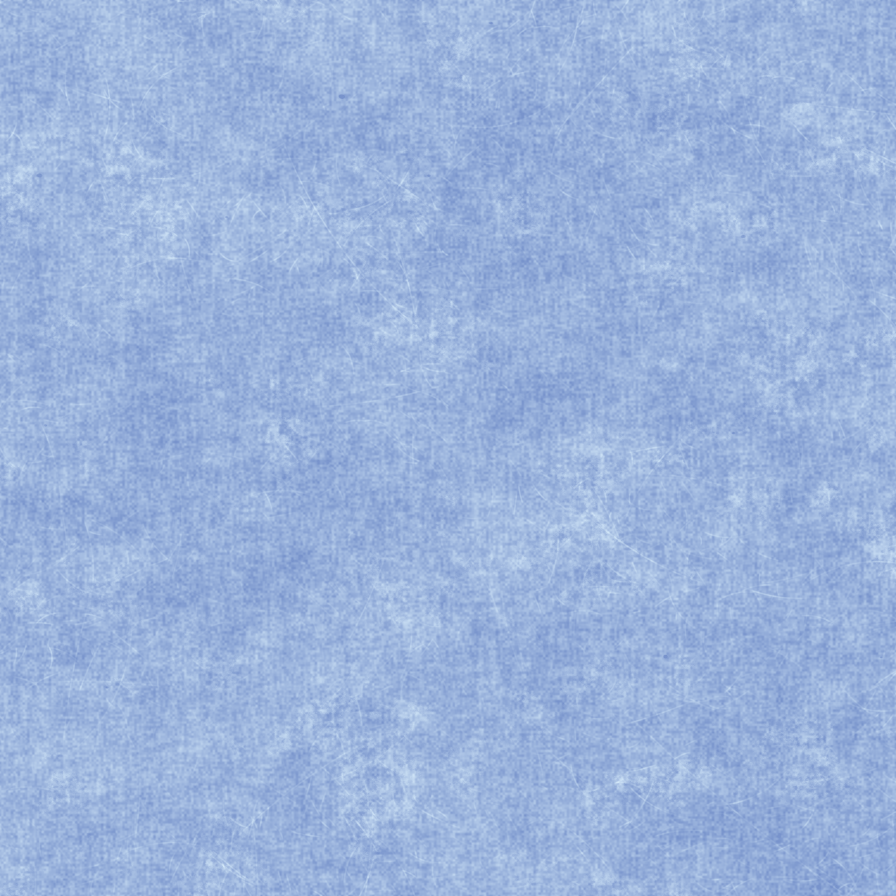
Reproduce this texture procedurally as a WebGL 2 fragment shader.

```glsl
#version 300 es
precision highp float;
// Worn pale blue cloth: faint clouds and mottling under a crisp woven grain,
// with small fibrous scuffs, layers of thin curved scratches laid in loose
// parallel bunches, and a few small dark specks.

#define BASE_COLOR vec3(0.613, 0.710, 0.869)
#define TONE_STEP vec3(0.041, 0.038, 0.020)
#define CLOUD_AMOUNT 0.30
#define MOTTLE_AMOUNT 0.36
#define WEAVE_AMOUNT 0.44
#define GRAIN_AMOUNT 0.55
#define SCUFF_AMOUNT 2.1
#define SCRATCH_AMOUNT 2.5
#define SCRATCH_WIDTH 0.0006
#define SCRATCH_LAYERS 8
#define SPECK_AMOUNT 2.8
#define THREADS 290.0

uniform vec2 u_resolution;
out vec4 fragColor;

// Integer hash of a cell and a layer number, three values in 0..1
vec3 hash3(vec2 cell, int layer) {
    uvec3 v = uvec3(ivec3(ivec2(cell), layer)) * 1664525u + 1013904223u;
    v.x += v.y * v.z; v.y += v.z * v.x; v.z += v.x * v.y;
    v ^= v >> 16u;
    v.x += v.y * v.z; v.y += v.z * v.x; v.z += v.x * v.y;
    return vec3(v >> 8u) / 16777216.0;
}

float valueNoise(vec2 p, int layer) {
    vec2 cell = floor(p), f = fract(p);
    f = f * f * (3.0 - 2.0 * f);
    float low = mix(hash3(cell, layer).x, hash3(cell + vec2(1, 0), layer).x, f.x);
    float high = mix(hash3(cell + vec2(0, 1), layer).x, hash3(cell + vec2(1, 1), layer).x, f.x);
    return mix(low, high, f.y);
}

float fbm(vec2 p, int layer) {
    float sum = 0.0, total = 0.0, weight = 1.0;
    for (int i = 0; i < 5; i++) {
        sum += weight * valueNoise(p, layer + i);
        total += weight;
        weight *= 0.65;
        p = mat2(1.6, 1.2, -1.2, 1.6) * p;
    }
    return sum / total;
}

// Noise rescaled to about zero mean and unit deviation
float unitFbm(vec2 p, int layer) { return (fbm(p, layer) - 0.5) / 0.1; }
float unitNoise(vec2 p, int layer) { return (valueNoise(p, layer) - 0.5) / 0.19; }

// One bent scratch per grid cell; nearby scratches share a direction
float scratchLayer(vec2 uv, float cells, int layer, float pixel) {
    vec2 home = floor(uv * cells);
    float light = 0.0;
    for (int y = -1; y <= 1; y++)
    for (int x = -1; x <= 1; x++) {
        vec2 cell = home + vec2(x, y);
        vec3 place = hash3(cell, layer), shape = hash3(cell, layer + 50);
        vec2 center = (cell + place.xy) / cells;
        float angle = 6.5 * valueNoise(center * 3.0, 90) - 3.6 + 1.3 * (place.z - 0.5);
        vec2 along = vec2(cos(angle), sin(angle)), d = uv - center;
        vec2 q = vec2(dot(d, along), dot(d, vec2(-along.y, along.x)));
        float halfLength = mix(0.3, 0.95, shape.x) / cells;
        float bend = (shape.y - 0.5) * 0.6 / halfLength;
        float offset = abs(q.y - bend * (q.x * q.x - 0.3 * halfLength * halfLength));
        float taper = 1.0 - smoothstep(0.4, 1.0, abs(q.x) / halfLength);
        float line = 1.0 - smoothstep(0.0, SCRATCH_WIDTH + pixel, offset);
        light += line * taper * mix(0.1, 1.0, shape.z * shape.z);
    }
    return light;
}

float scratches(vec2 uv, float pixel) {
    float sum = 0.0, cells = 4.0;
    for (int i = 0; i < SCRATCH_LAYERS; i++) {
        sum += scratchLayer(uv + 0.13 * float(i), cells, 100 + i, pixel);
        cells *= 1.42;
    }
    float broken = smoothstep(0.25, 0.75, valueNoise(uv * 110.0, 70));
    float worn = smoothstep(0.38, 0.62, fbm(uv * 7.0, 75));
    return min(sum, 1.4) * mix(0.4, 1.0, broken) * mix(0.35, 1.0, worn);
}

float specks(vec2 uv, float pixel) {
    vec2 p = uv * 14.0, cell = floor(p);
    vec3 place = hash3(cell, 200), shape = hash3(cell, 201);
    vec2 d = (p - cell - mix(vec2(0.2), vec2(0.8), place.xy)) / 14.0;
    float radius = mix(0.001, 0.0032, shape.x);
    float edge = length(d * vec2(1.0, 1.4)) + 0.001 * (valueNoise(uv * 300.0, 202) - 0.5);
    return step(0.9, place.z) * (1.0 - smoothstep(radius - pixel, radius + pixel, edge));
}

void main() {
    vec2 uv = gl_FragCoord.xy / u_resolution.y;
    float pixel = 1.0 / u_resolution.y;

    // Faint clouds and finer mottling
    float tone = -0.35 + CLOUD_AMOUNT * unitFbm(uv * vec2(5.0, 7.0), 1);
    tone += MOTTLE_AMOUNT * unitFbm(uv * vec2(24.0, 30.0), 11);

    // Upright and level threads, with loose grain between them
    float upright = unitNoise(uv * vec2(THREADS, 45.0), 21);
    float level = unitNoise(uv * vec2(60.0, THREADS), 22);
    tone += WEAVE_AMOUNT * (0.75 * upright + 0.6 * level);
    tone += GRAIN_AMOUNT * unitNoise(uv * THREADS * 1.3, 23);

    // Small pale scuffs with ragged fibres
    float patches = smoothstep(0.5, 0.74, fbm(uv * vec2(12.0, 16.0), 31));
    float fibres = smoothstep(0.38, 0.68, fbm(uv * vec2(85.0, 100.0), 41));
    tone += SCUFF_AMOUNT * patches * fibres;

    tone += SCRATCH_AMOUNT * scratches(uv, pixel);
    tone -= SPECK_AMOUNT * specks(uv, pixel);
    fragColor = vec4(BASE_COLOR + TONE_STEP * clamp(tone, -3.5, 5.0), 1.0);
}
```
